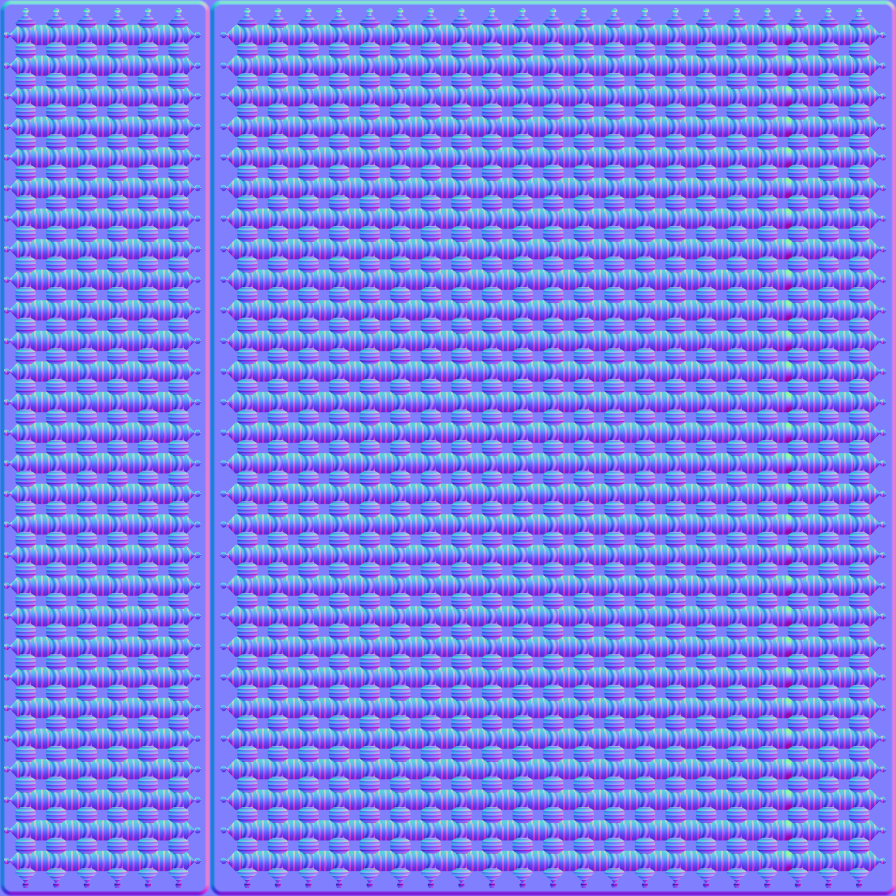
This texture map is drawn by a Shadertoy shader. Its source:

```glsl
const float PITCH = 0.03414;
const float TAU = 6.28318;

// Tangent-space slope to normal-map colour
vec3 encodeNormal(vec2 slope) {
    float len = length(slope);
    float tilt = min(len, 0.96);
    slope *= tilt / max(len, 0.0001);
    return 0.5 + 0.5 * vec3(slope, sqrt(1.0 - tilt * tilt));
}

// Periodic winding grooves, bowed across the strand
float windings(float along, float across, float seed) {
    float bend = 0.5 * across + 0.9 * across * across;
    return 0.7 * sin(TAU * 5.0 * along + bend + seed)
         + 0.3 * sin(TAU * 8.0 * along - 1.4 * bend + 1.3);
}

float cellSeed(vec2 cell) {
    return 0.35 * sin(cell.x * 2.3 + 1.7 * sin(cell.y * 1.9));
}

// Faceted beads separated by a narrower collar at each crossing
float beadRadius(float t, float facetStart, float collar) {
    float bead = 0.33 - 0.6 * max(abs(t) - facetStart, 0.0);
    return mix(bead, collar, smoothstep(0.315, 0.345, abs(t)));
}

// Strand narrows to a cone and finishes with a small knob
float endRadius(float radius, float along, float count, float margin) {
    float beyond = max(-along, along - count + 1.0);
    float cone = 0.34 * clamp((margin - 0.08 - beyond) / 0.32, 0.0, 1.0);
    float offset = beyond - margin;
    float knob = sqrt(max(0.01 - offset * offset, 0.0));
    return max(min(radius, cone), knob);
}

float coverage(float across, float radius, float blur) {
    return smoothstep(-blur, blur, radius - abs(across)) * step(0.005, radius);
}

vec2 horizontalSlope(float t, float q, float seed) {
    float groove = windings(t, q, seed);
    float red = mix(-0.27, 0.54, smoothstep(0.08, 0.6, groove));
    float rise = q * (1.2 - 0.52 * abs(q));
    // Collars flare outward and carry a curved crease
    float c = t - 0.5 * sign(t);
    float crease = 0.34 * sin(TAU * (5.0 * c + 0.4 * q * q));
    vec2 collar = vec2(2.4 * c + crease - 0.06, 0.72 * rise + 0.6 * crease);
    return mix(vec2(red, rise), collar, smoothstep(0.315, 0.345, abs(t)));
}

// Bands run crosswise, with pink and teal flanks
vec2 verticalSlope(float t, float q, float seed) {
    float phase = TAU * 8.0 * t - 0.8 * q * q + seed;
    float groove = sin(phase) + 0.3 * sin(2.0 * phase + 1.0);
    float tint = 0.2 * sin(phase + 1.8);
    float dome = 2.2 * clamp(t, -0.25, 0.25);
    return vec2(0.5 * q + tint - 0.02, dome + 0.33 * groove);
}

// Raised rounded panel with a narrow bevel
vec2 panelBevel(vec2 p, vec2 halfSize, float corner) {
    vec2 q = abs(p) - halfSize + corner;
    vec2 outer = max(q, 0.0);
    float d = length(outer) + min(max(q.x, q.y), 0.0) - corner;
    vec2 direction = sign(p) * outer / max(length(outer), 0.0001);
    float band = 1.0 - smoothstep(0.0006, 0.0038, abs(d - 0.0012));
    return direction * band * 0.78;
}

void mainImage(out vec4 fragColor, in vec2 fragCoord) {
    vec2 uv = fragCoord / iResolution.xy;
    float blur = 0.8 / (PITCH * min(iResolution.x, iResolution.y));

    // Narrow and wide panel layout
    bool narrow = uv.x < 0.2344;
    float centerX = narrow ? 0.1172 : 0.6175;
    float halfWidth = narrow ? 0.1133 : 0.3792;
    float firstColumn = narrow ? 0.0286 : 0.276;
    float columns = narrow ? 6.0 : 21.0;
    float rows = 28.0;
    float sideMargin = narrow ? 0.62 : 0.78;

    vec2 grid = (uv - vec2(firstColumn, 0.0391)) / PITCH;
    vec2 crossing = clamp(floor(grid + 0.5), vec2(0.0), vec2(columns, rows) - 1.0);
    vec2 across = grid - crossing;
    vec2 gap = floor(grid);
    vec2 t = grid - gap - 0.5;

    vec3 color = encodeNormal(panelBevel(uv - vec2(centerX, 0.5),
                                         vec2(halfWidth, 0.4961), 0.009));

    // Vertical strands underneath
    float radiusV = endRadius(beadRadius(t.y, 0.12, 0.2), grid.y, rows, 0.79);
    float qv = clamp(across.x / max(radiusV, 0.01), -1.0, 1.0);
    float seedV = cellSeed(vec2(crossing.x, gap.y));
    color = mix(color, encodeNormal(verticalSlope(t.y, qv, seedV)),
                coverage(across.x, radiusV, blur));

    // Horizontal strands on top
    float radiusH = endRadius(beadRadius(t.x, 0.19, 0.245), grid.x, columns, sideMargin);
    float qh = clamp(across.y / max(radiusH, 0.01), -1.0, 1.0);
    float seedH = cellSeed(vec2(gap.x, crossing.y));
    vec2 slope = horizontalSlope(t.x, qh, seedH);

    // A steep seam crosses every row of the wide panel
    float seam = narrow ? 0.0 : 1.0 - smoothstep(0.05, 0.12, abs(grid.x - 17.7));
    slope = mix(slope, vec2(0.22, 1.7 * slope.y), seam);
    color = mix(color, encodeNormal(slope), coverage(across.y, radiusH, blur));

    fragColor = vec4(color, 1.0);
}
```
